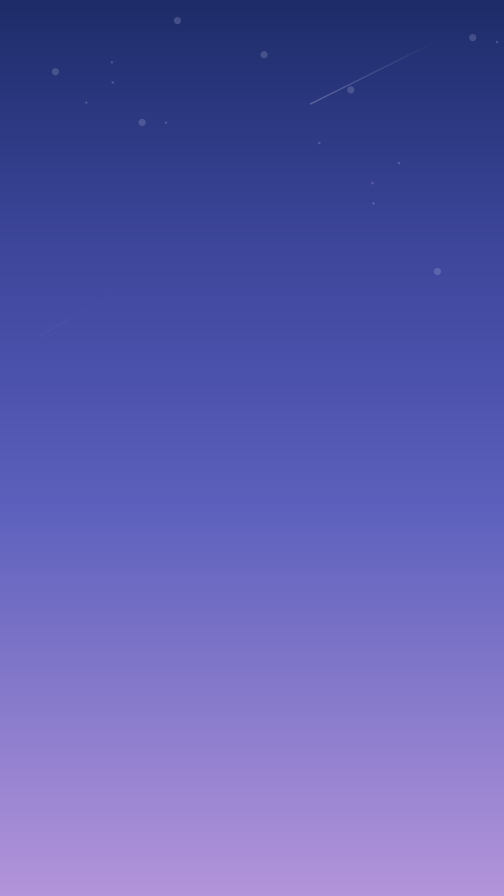
Give the GLSL for this background, as a Shadertoy shader.

```glsl
// Draws a dusk sky from navy to lilac with faint stars and two thin meteors.

// Sky colours from the zenith down to the horizon
const vec3 ZENITH  = vec3(0.115, 0.170, 0.410);
const vec3 INDIGO  = vec3(0.228, 0.266, 0.590);
const vec3 VIOLET  = vec3(0.270, 0.300, 0.645);
const vec3 BLUE    = vec3(0.365, 0.380, 0.740);
const vec3 HORIZON = vec3(0.700, 0.580, 0.855);
const vec3 STOPS   = vec3(0.25, 0.36, 0.57);    // depths of the inner colours

// Stars and meteors; lengths are fractions of the canvas width
const vec3  GLINT = vec3(0.86, 0.86, 0.96);
const int   LARGE_COUNT = 7;
const int   SMALL_COUNT = 9;
const float LARGE_RADIUS = 0.0070;
const float SMALL_RADIUS = 0.0024;
const float LARGE_ALPHA = 0.19;
const float SMALL_ALPHA = 0.20;
const float TRAIL_RADIUS = 0.0013;

// Depth runs from 0 at the top to 1 at the bottom
vec3 skyColor(float depth) {
    vec3 sky = mix(ZENITH, INDIGO, clamp(depth / STOPS.x, 0.0, 1.0));
    sky = mix(sky, VIOLET, clamp((depth - STOPS.x) / (STOPS.y - STOPS.x), 0.0, 1.0));
    sky = mix(sky, BLUE, clamp((depth - STOPS.y) / (STOPS.z - STOPS.y), 0.0, 1.0));
    return mix(sky, HORIZON, clamp((depth - STOPS.z) / (1.0 - STOPS.z), 0.0, 1.0));
}

// Antialiased coverage of a shape of the given radius
float coverage(float dist, float radius, float pixel) {
    return clamp((radius - dist) / pixel + 0.5, 0.0, 1.0);
}

// Even strides across the sky, the last star sinking lowest
vec2 largeStar(float i) {
    float sink = pow(i / float(LARGE_COUNT - 1), 12.0);
    return vec2(fract(0.352 + 0.586 * i), 0.023 + 0.019 * i + 0.166 * sink);
}

// A slanted row, shaken sideways by a sine
vec2 smallStar(float i) {
    float sway = 0.15 * sin(1.35 * (i - 4.5));
    return vec2(fract(0.955 + 0.117 * i + sway), 0.047 + 0.0225 * i);
}

// Thin line that fades from head to tail
float meteor(vec2 p, vec2 head, vec2 tail, float pixel) {
    vec2 path = tail - head;
    float along = clamp(dot(p - head, path) / dot(path, path), 0.0, 1.0);
    float dist = length(p - head - path * along);
    return coverage(dist, TRAIL_RADIUS, pixel) * (1.0 - along);
}

void mainImage(out vec4 fragColor, in vec2 fragCoord) {
    float pixel = 1.0 / iResolution.x;
    float depth = 1.0 - fragCoord.y / iResolution.y;
    vec2 scale = vec2(1.0, iResolution.y / iResolution.x);
    vec2 p = vec2(fragCoord.x * pixel, depth) * scale;
    vec3 color = skyColor(depth);

    // Stars
    float light = 0.0;
    for (int i = 0; i < LARGE_COUNT; i++) {
        float dist = length(p - largeStar(float(i)) * scale);
        light = max(light, LARGE_ALPHA * coverage(dist, LARGE_RADIUS, pixel));
    }
    for (int i = 0; i < SMALL_COUNT; i++) {
        float dist = length(p - smallStar(float(i)) * scale);
        light = max(light, SMALL_ALPHA * coverage(dist, SMALL_RADIUS, pixel));
    }

    // Meteors
    float bright = meteor(p, vec2(0.616, 0.116) * scale, vec2(0.870, 0.045) * scale, pixel);
    float faint = meteor(p, vec2(0.080, 0.375) * scale, vec2(0.235, 0.323) * scale, pixel);
    light = max(light, max(0.30 * bright, 0.04 * faint));

    fragColor = vec4(mix(color, GLINT, light), 1.0);
}
```
